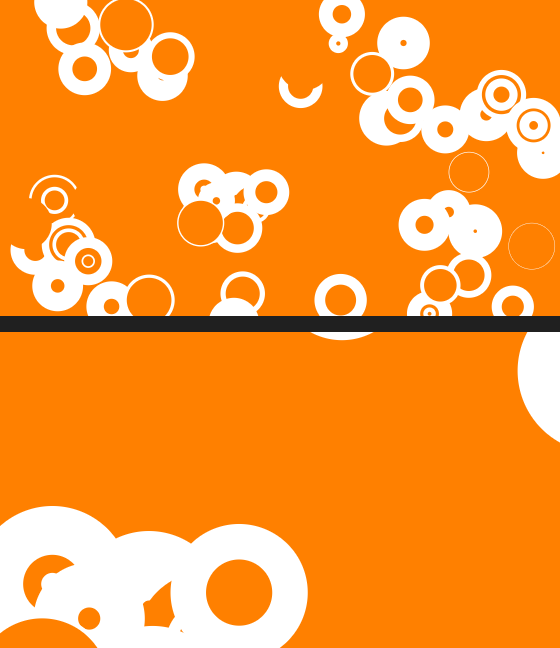
Top: the whole. Bottom: its middle third, enlarged.
Reproduce this background procedurally as a WebGL 2 fragment shader.

```glsl
#version 300 es
precision highp float;

uniform vec2 u_resolution;
out vec4 fragColor;

// Cluster boxes: centre.xy, half extent.zw, in canvas heights
const vec4 CLUSTERS[7] = vec4[7](
    vec4(0.39, 0.84, 0.20, 0.15),
    vec4(1.16, 0.80, 0.23, 0.17),
    vec4(1.52, 0.57, 0.23, 0.17),
    vec4(0.19, 0.26, 0.12, 0.17),
    vec4(0.71, 0.35, 0.13, 0.07),
    vec4(0.78, 0.03, 0.55, 0.06),
    vec4(1.50, 0.17, 0.18, 0.18)
);
const int DISCS_PER_CLUSTER = 8;

vec4 hash41(float n) {
    vec4 q = fract(n * vec4(0.1031, 0.1030, 0.0973, 0.1099));
    q += dot(q, q.wzxy + 33.33);
    return fract((q.xxyz + q.yzzw) * q.zywx);
}

// Antialiased coverage of a disc at distance d from its centre
float disc(float d, float radius) {
    return clamp(0.5 + (radius - d) * u_resolution.y, 0.0, 1.0);
}

void main() {
    vec2 p = gl_FragCoord.xy / u_resolution.y;
    float white = 0.0;

    for (int c = 0; c < 7; c++) {
        vec4 box = CLUSTERS[c];
        for (int i = 0; i < DISCS_PER_CLUSTER; i++) {
            float n = float(c * DISCS_PER_CLUSTER + i);
            vec4 size = hash41(n + 3.0);
            vec4 inner = hash41(n + 71.0);

            // Evenly spread position with some jitter
            vec2 spread = 2.0 * fract(n * vec2(0.7549, 0.5698) + 0.5) - 1.0;
            spread += 0.4 * (size.xy - 0.5);
            float d = length(p - box.xy - box.zw * spread);
            float radius = mix(0.052, 0.088, sqrt(size.z));

            // From a full disc to a hairline ring; the last sixth is blank
            float hole = radius * min(1.2 * fract(n * 0.618 + 0.3), 1.0);
            float outerDisc = disc(d, radius);
            float ink = outerDisc - disc(d, hole) * step(0.002, hole);

            // Some large holes hold a smaller ring
            if (inner.x < 0.25 && hole > 0.35 * radius) {
                float core = hole * mix(0.35, 0.92, inner.y);
                ink += disc(d, core) - disc(d, core * mix(0.2, 0.85, inner.z));
            }

            // Each disc hides whatever lies beneath it
            white = white * (1.0 - outerDisc) + max(ink, 0.0);
        }
    }

    vec3 orange = vec3(1.0, 0.5, 0.0);
    fragColor = vec4(mix(orange, vec3(1.0), clamp(white, 0.0, 1.0)), 1.0);
}
```
